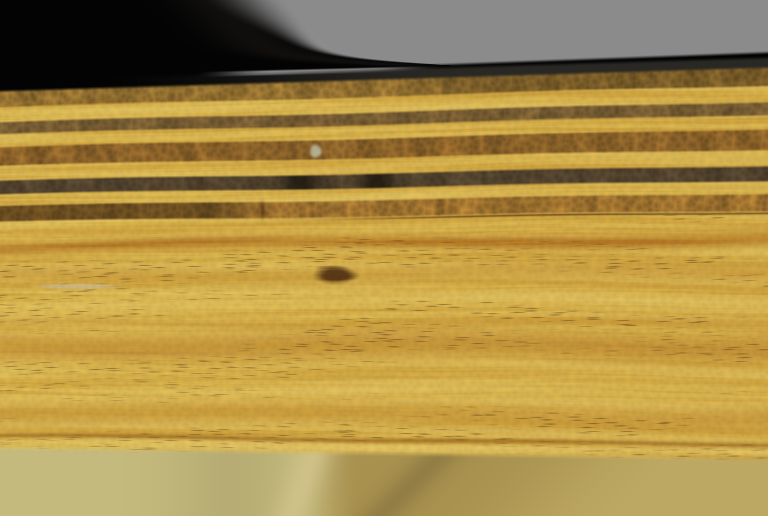
A WebGL 2 fragment shader for this texture:

```glsl
#version 300 es
precision highp float;
uniform vec2 u_resolution;
out vec4 fragColor;

const vec3 GREY = vec3(0.545, 0.545, 0.55);
const vec3 BLACK = vec3(0.012, 0.012, 0.014);
const vec3 RIM = vec3(0.16, 0.155, 0.14);
const vec3 HONEY = vec3(0.83, 0.685, 0.28);
const vec3 PALE = vec3(0.89, 0.79, 0.43);
const vec3 AMBER = vec3(0.68, 0.45, 0.13);
const vec3 UMBER = vec3(0.30, 0.17, 0.06);
const vec3 CREAM = vec3(0.77, 0.73, 0.49);
const vec3 KHAKI = vec3(0.66, 0.57, 0.31);

// Heights are measured downward; x runs left to right
const vec2 WOOD_TOP = vec2(0.177, 0.131);
const vec2 WOOD_BOTTOM = vec2(0.867, 0.888);
const float EDGE = 0.0045;
const vec2 KNOT = vec2(0.436, 0.533);
const vec2 CHIP = vec2(0.411, 0.293);

// Dark plies: start and end depth within the board
const vec2 PLY[5] = vec2[5](vec2(-0.02, 0.045), vec2(0.087, 0.120),
    vec2(0.157, 0.209), vec2(0.251, 0.289), vec2(0.322, 0.366));
const vec3 PLY_COLOR[5] = vec3[5](vec3(0.49, 0.37, 0.16), vec3(0.44, 0.34, 0.19),
    vec3(0.52, 0.36, 0.15), vec3(0.29, 0.235, 0.17), vec3(0.55, 0.39, 0.16));
// Amber streaks: depth, width, strength
const vec3 STREAK[5] = vec3[5](vec3(0.437, 0.018, 0.75), vec3(0.52, 0.025, 0.28),
    vec3(0.655, 0.012, 0.22), vec3(0.715, 0.035, 0.50), vec3(0.90, 0.030, 0.35));

vec2 hash2(vec2 p) {
    vec3 q = fract(p.xyx * vec3(0.1031, 0.1030, 0.0973));
    q += dot(q, q.yzx + 33.33);
    return fract((q.xx + q.yz) * q.zy);
}

float cells(vec2 p) {
    vec2 base = floor(p);
    float nearest = 2.0;
    for (int j = -1; j <= 1; j++)
        for (int i = -1; i <= 1; i++) {
            vec2 c = base + vec2(i, j);
            nearest = min(nearest, distance(p, c + hash2(c)));
        }
    return nearest;
}

// Layered sines, bent along x
float waves(vec2 q) {
    float sum = 0.0, amp = 0.5;
    for (int i = 0; i < 5; i++) {
        float k = float(i) * 2.1;
        sum += amp * sin(q.y + 1.6 * sin(q.x + k) + 1.2 * sin(q.y * 0.37 - q.x * 0.6 + k));
        q = q * vec2(1.55, 1.83) + 1.7;
        amp *= 0.68;
    }
    return sum;
}

float bump(float x, float center, float width) {
    float d = (x - center) / width;
    return exp(-d * d);
}

float spot(vec2 p, vec2 center, vec2 radius) {
    return 1.0 - smoothstep(0.45, 1.15, length((p - center) / radius));
}

vec3 backdrop(vec2 p) {
    // Rounded dark body with an out of focus flank
    float flank = 0.345 + 0.68 * p.y + 0.15 * pow(p.y / 0.125, 10.0);
    float blur = mix(0.085, 0.025, smoothstep(0.0, 0.11, p.y));
    float body = 1.0 - smoothstep(-blur, 0.35 * blur, p.x - flank);
    float strip = smoothstep(-EDGE, EDGE, p.y - mix(0.157, 0.102, p.x));
    vec3 color = mix(GREY, BLACK, max(body, strip));
    color += vec3(0.05, 0.045, 0.035) * bump(p.x, flank - 0.07, 0.05) * (1.0 - strip);
    // Thin gap of light
    float gap = abs(p.y - mix(0.157, 0.120, p.x) + 0.003);
    float taper = smoothstep(0.25, 0.36, p.x) * (1.0 - smoothstep(0.48, 0.58, p.x));
    color = mix(color, GREY, taper * (1.0 - smoothstep(0.002, 0.007, gap)));
    float rim = smoothstep(0.024, 0.014, mix(WOOD_TOP.x, WOOD_TOP.y, p.x) - p.y);
    return mix(color, RIM, rim * smoothstep(0.1, 0.6, p.x));
}

vec3 wood(vec2 p, float v) {
    float grain = waves(vec2(p.x * 4.0, v * 75.0));
    float fiber = cells(vec2(p.x * 22.0, v * 105.0 + sin(p.x * 7.0)));
    float mottle = cells(p * vec2(110.0, 74.0));
    float face = smoothstep(0.36, 0.38, v);
    vec3 color = mix(HONEY, PALE, clamp(0.22 + 0.34 * grain, 0.0, 0.8));
    float amber = 0.08 * p.x + 0.20 * max(-grain, 0.0);
    for (int i = 0; i < 5; i++) {
        vec3 s = STREAK[i];
        amber += s.z * bump(v + 0.008 * sin(p.x * 8.0 + s.x * 40.0), s.x, s.y) * (0.85 + 0.5 * grain);
    }
    color = mix(color, AMBER, clamp(amber, 0.0, 0.95));
    float dash = smoothstep(0.30, 0.04, fiber) * smoothstep(-0.1, 0.7, waves(vec2(p.x * 6.0 + 4.0, v * 28.0)));
    color = mix(color, UMBER, 0.40 * face * dash);

    // Dark plies with end grain across them
    float rays = waves(vec2(v * 14.0, p.x * 75.0));
    for (int i = 0; i < 5; i++) {
        float inside = smoothstep(-EDGE, EDGE, v - PLY[i].x) * smoothstep(-EDGE, EDGE, PLY[i].y - v);
        vec3 ply = PLY_COLOR[i] * (1.0 + 0.13 * rays + 0.22 * (mottle - 0.45));
        if (i == 0) ply *= mix(1.12, 0.92, smoothstep(0.572, 0.578, p.x));
        if (i == 3) ply *= 1.0 - 0.6 * (bump(p.x, 0.39, 0.025) + bump(p.x, 0.49, 0.025));
        if (i == 4) ply *= mix(0.72, 1.08, smoothstep(0.285, 0.345, p.x));
        color = mix(color, ply, 0.95 * inside);
    }
    // Glue line, knot, chip and scuff
    color = mix(color, UMBER, 0.6 * bump(v, 0.371, 0.003) * smoothstep(0.3, 0.65, p.x));
    color = mix(color, UMBER, 0.6 * bump(p.x, 0.342, 0.003) * bump(v, 0.345, 0.02));
    color = mix(color, UMBER * 0.9, 0.85 * spot(p + 0.004 * grain, KNOT, vec2(0.029, 0.017)));
    color = mix(color, vec3(0.72, 0.72, 0.62), 0.85 * spot(p, CHIP, vec2(0.009, 0.015)));
    color = mix(color, vec3(0.80, 0.76, 0.64), 0.6 * spot(p, vec2(0.10, 0.555), vec2(0.06, 0.006)));
    // Worn lower edge
    color = mix(color, AMBER * 0.85, 0.65 * bump(v, 0.966, 0.007));
    color = mix(color, PALE, 0.55 * bump(v, 0.984, 0.008));
    return color * (0.97 + 0.07 * mottle);
}

vec3 foreground(vec2 p) {
    float fold = p.x - mix(0.56, 0.48, (p.y - 0.88) / 0.12);
    vec3 color = mix(CREAM, KHAKI, smoothstep(0.38, 0.47, p.x));
    color = mix(color, vec3(0.85, 0.79, 0.57), 0.7 * bump(p.x, 0.395 - 0.25 * (p.y - 0.93), 0.025));
    color *= 1.0 - 0.13 * bump(fold, 0.015, 0.03);
    color += vec3(0.08, 0.09, 0.08) * smoothstep(0.06, 0.35, fold);
    return color * (1.0 - 0.07 * bump(p.x, 0.30, 0.08));
}

void main() {
    vec2 p = gl_FragCoord.xy / u_resolution;
    p.y = 1.0 - p.y;
    float top = mix(WOOD_TOP.x, WOOD_TOP.y, p.x);
    float bottom = mix(WOOD_BOTTOM.x, WOOD_BOTTOM.y, p.x);
    float v = (p.y - top) / (bottom - top) + 0.002 * sin(p.x * 11.0);
    vec3 color = mix(backdrop(p), wood(p, v), smoothstep(-EDGE, EDGE, p.y - top));
    color = mix(color, foreground(p), smoothstep(-0.006, 0.009, p.y - bottom));
    fragColor = vec4(clamp(color, 0.0, 1.0), 1.0);
}
```
